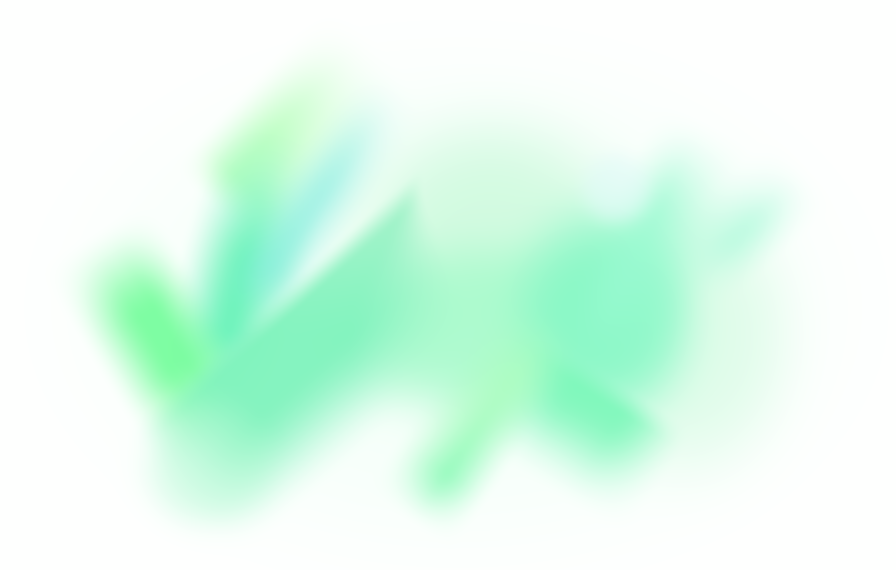
A Shadertoy shader for this background:

```glsl
// Soft mint, lime and aqua brush strokes drifting over a white ground.
// Each stroke is a feathered oriented band, each pool of colour a flat-topped
// Gaussian ellipse; they are blended in order from back to front.

// Ellipse with a flat middle and a smooth fall-off.
float pool(vec2 p, vec2 centre, vec2 radius) {
    vec2 q = (p - centre) / radius;
    float d = dot(q, q);
    return exp(-d * d);
}

// Feathered step, centred on zero.
float feather(float d, float softness) {
    return smoothstep(-softness, softness, d);
}

// Band from a to b; sides = feather of left and right, ends = of start and tip.
float stroke(vec2 p, vec2 a, vec2 b, float halfWidth, vec2 sides, vec2 ends) {
    vec2 dir = normalize(b - a), q = p - a;
    float along = dot(q, dir);
    float across = dir.x * q.y - dir.y * q.x;
    return feather(along, ends.x) * feather(length(b - a) - along, ends.y)
         * feather(halfWidth - across, sides.x) * feather(halfWidth + across, sides.y);
}

void mainImage(out vec4 fragColor, in vec2 fragCoord) {
    // Height runs from 0 to 1; the layout is centred across the width.
    vec2 p = (fragCoord - 0.5 * iResolution.xy) / iResolution.y + vec2(0.785, 0.5);

    vec3 mint = vec3(0.52, 0.97, 0.77);
    vec3 lime = vec3(0.68, 0.99, 0.76);
    vec3 leaf = vec3(0.47, 0.99, 0.62);
    vec3 aqua = vec3(0.52, 0.93, 0.87);
    vec3 pale = vec3(0.81, 0.98, 0.87);
    vec3 col = vec3(0.997, 1.0, 0.997);

    // Faint halo and pale central body
    col = mix(col, vec3(0.94, 1.0, 0.965), 0.65 * pool(p, vec2(0.80, 0.46), vec2(0.60, 0.40)));
    col = mix(col, pale, 0.90 * pool(p, vec2(0.86, 0.57), vec2(0.23, 0.21)));
    col = mix(col, vec3(0.66, 0.98, 0.80), 0.9 * pool(p, vec2(0.85, 0.42), vec2(0.25, 0.15)));

    // Upper left: lime wing, green column, aqua streak
    col = mix(col, vec3(0.70, 1.0, 0.72), 0.80 * stroke(p, vec2(0.40, 0.66), vec2(0.56, 0.83),
              0.06, vec2(0.05, 0.08), vec2(0.04, 0.14)));
    col = mix(col, vec3(0.40, 0.95, 0.72), 0.92 * stroke(p, vec2(0.38, 0.35), vec2(0.46, 0.66),
              0.06, vec2(0.06), vec2(0.08, 0.14)));
    col = mix(col, aqua, 0.85 * stroke(p, vec2(0.45, 0.49), vec2(0.63, 0.76),
              0.03, vec2(0.05, 0.06), vec2(0.06, 0.13)));

    // Far left leaf
    col = mix(col, leaf, 0.95 * stroke(p, vec2(0.21, 0.52), vec2(0.35, 0.29),
              0.065, vec2(0.05, 0.06), vec2(0.09, 0.09)));

    // Broad diagonal, cut by an upright edge that sharpens toward its tip
    float blur = mix(0.12, 0.02, smoothstep(0.42, 0.68, p.y));
    float sweep = stroke(p, vec2(0.37, 0.22), vec2(0.85, 0.645), 0.10, vec2(0.025, 0.09), vec2(0.11, 0.06));
    sweep *= 1.0 - smoothstep(0.725 - blur, 0.725 + blur, p.x);
    col = mix(col, mix(vec3(0.50, 0.95, 0.74), vec3(0.64, 0.95, 0.79), smoothstep(0.40, 0.68, p.y)), 0.95 * sweep);
    col = mix(col, vec3(0.60, 0.97, 0.77), 0.40 * pool(p, vec2(0.37, 0.18), vec2(0.11, 0.10)));

    // Right side: pale wash, mint core, rising and small outer streaks
    col = mix(col, pale, 0.60 * pool(p, vec2(1.20, 0.41), vec2(0.18, 0.23)));
    col = mix(col, mint, 0.90 * pool(p, vec2(1.06, 0.45), vec2(0.15, 0.18)));
    col = mix(col, vec3(0.60, 0.98, 0.82), 0.80 * stroke(p, vec2(1.07, 0.43), vec2(1.20, 0.70),
              0.05, vec2(0.05, 0.09), vec2(0.10, 0.10)));
    col = mix(col, vec3(0.66, 0.98, 0.85), 0.75 * stroke(p, vec2(1.24, 0.54), vec2(1.36, 0.65),
              0.035, vec2(0.06, 0.05), vec2(0.07, 0.08)));
    col = mix(col, vec3(0.88, 0.98, 0.97), 0.65 * pool(p, vec2(1.08, 0.67), vec2(0.06, 0.06)));

    // Lower right fold, then the lime stroke that crosses in front of it
    col = mix(col, vec3(0.49, 0.97, 0.73), 0.90 * stroke(p, vec2(0.93, 0.33), vec2(1.12, 0.21),
              0.06, vec2(0.025, 0.09), vec2(0.08, 0.07)));
    col = mix(col, mix(vec3(0.54, 0.98, 0.72), lime, smoothstep(0.12, 0.32, p.y)),
              0.90 * stroke(p, vec2(0.75, 0.13), vec2(0.93, 0.39), 0.045, vec2(0.06, 0.05), vec2(0.06, 0.08)));

    fragColor = vec4(col, 1.0);
}
```
